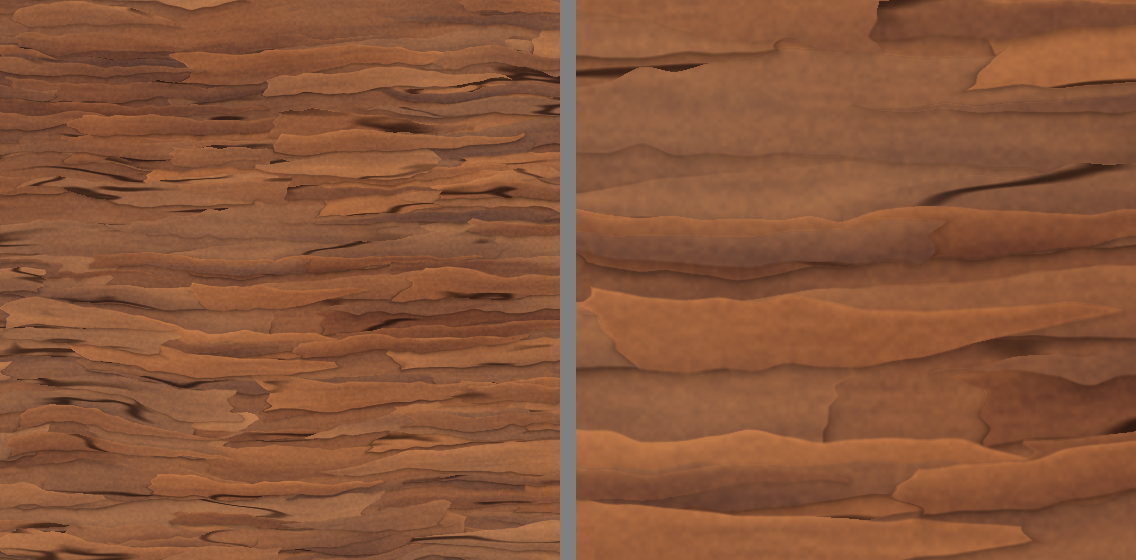
Left: the whole. Right: its middle third, enlarged.
Reproduce this texture procedurally as a Shadertoy shader.

```glsl
// Weathered reddish-brown bark: overlapping horizontal flakes with fibres and cracks.

float hash(vec2 p) {
    vec3 q = fract(p.xyx * 0.1031);
    q += dot(q, q.yzx + 33.33);
    return fract((q.x + q.y) * q.z);
}

float noise(vec2 p) {
    vec2 i = floor(p), f = fract(p);
    f = f * f * (3.0 - 2.0 * f);
    return mix(mix(hash(i), hash(i + vec2(1, 0)), f.x),
               mix(hash(i + vec2(0, 1)), hash(i + vec2(1, 1)), f.x), f.y);
}

float fbm(vec2 p) {
    float sum = 0.0, amp = 0.533;
    for (int i = 0; i < 4; i++) {
        sum += amp * noise(p);
        p = p * 2.03 + vec2(17.3, 9.1);
        amp *= 0.5;
    }
    return sum;
}

// Signed distance to a flake that tapers at one end and breaks off at the other.
float flakeDistance(vec2 p, vec2 halfSize, float seed) {
    float s = p.x / halfSize.x;
    float taper = pow(clamp(0.65 * (1.0 + s), 0.0, 1.0), 0.7);
    float wave = 0.016 * (noise(vec2(p.x * 11.0, seed)) - 0.5)
               + 0.006 * (noise(vec2(p.x * 48.0, seed + 5.0)) - 0.5);
    float ragged = 0.07 * (noise(vec2(p.y * 32.0, seed + 9.0)) - 0.5)
                 + 0.018 * (noise(vec2(p.y * 150.0, seed + 13.0)) - 0.5);
    return max(abs(p.y + wave) - halfSize.y * taper, abs(p.x + ragged) - halfSize.x);
}

void mainImage(out vec4 fragColor, in vec2 fragCoord) {
    vec2 uv = fragCoord / iResolution.y;
    float soft = max(0.0012, 0.8 / iResolution.y);

    // Bend the grain gently
    vec2 grain = uv;
    grain.y += 0.07 * (fbm(uv * vec2(2.2, 3.5) + 4.0) - 0.5)
             + 0.012 * (noise(uv * vec2(9.0, 16.0)) - 0.5);

    float tone = 0.0, warmth = 0.3, shadow = 0.0, rim = 0.0;
    vec2 seed = vec2(3.0);

    // Stack layers of flakes, large to small
    for (int layer = 0; layer < 6; layer++) {
        float k = float(layer);
        vec2 size = vec2(0.62, 0.12) * pow(0.84, k);
        vec2 home = floor(grain / size + k * 7.37);
        for (int n = 0; n < 9; n++) {
            vec2 cell = home + vec2(n % 3 - 1, n / 3 - 1);
            vec2 id = cell + 31.0 * k + 50.0;
            if (hash(id) > 0.66 - 0.06 * k) continue;
            float r1 = hash(id + 11.3), r2 = hash(id + 23.7), r3 = hash(id + 41.9);
            vec2 centre = (cell - k * 7.37 + 0.2 + 0.6 * vec2(r1, r2)) * size;
            vec2 halfSize = size * vec2(0.4 + 0.5 * r2, 0.14 + 0.34 * r3);
            vec2 p = grain - centre;
            if (abs(p.x) > halfSize.x + 0.08 || abs(p.y) > halfSize.y + 0.04) continue;
            if (r1 > 0.5) p.x = -p.x;

            float d = flakeDistance(p, halfSize, r3 * 90.0);
            float cover = smoothstep(soft, -soft, d);
            float below = smoothstep(0.4, -0.8, p.y / halfSize.y);
            float edgeShade = (0.1 + 0.75 * below) * (0.3 + 0.7 * r2);
            shadow = max(shadow, edgeShade * exp(-max(d, 0.0) / 0.0035)) * (1.0 - cover);

            float lit = 0.12 * clamp(p.y / halfSize.y, -1.0, 1.0)
                      + 0.22 * r2 * smoothstep(0.2, 1.0, p.x / halfSize.x);
            tone = mix(tone, 0.62 * (r3 - 0.52) + lit, cover);
            warmth = mix(warmth, 1.5 * r1 - 0.5, cover);
            rim = mix(rim, (1.0 - below) * r1 * exp(min(d, 0.0) / 0.003), cover);
            if (d < 0.0) seed = 60.0 * vec2(r1, r3);
        }
    }

    // Fibres inside each flake, lit from above
    vec2 fibre = grain * vec2(3.0, 27.0) + seed;
    float height = fbm(fibre);
    float slope = height - fbm(fibre + vec2(0.0, 0.11));
    float broad = fbm(uv * vec2(2.5, 6.0) + 21.0) - 0.5;
    tone += 0.42 + 0.75 * (height - 0.5) + 0.8 * slope + 0.65 * broad + 0.4 * rim;
    warmth += 1.6 * (fbm(uv * vec2(5.0, 12.0) + 37.0) - 0.5);

    // Thin cracks that open and close along the grain
    float level = abs(fbm(grain * vec2(2.2, 15.0) + seed * 1.7) - 0.5);
    float opening = smoothstep(0.48, 0.75, noise(grain * vec2(5.0, 19.0) + seed + 8.0));
    float crack = opening * smoothstep(0.035, 0.004, level);

    // Fine leathery surface
    float pebble = 0.6 * noise(uv * vec2(190.0, 230.0)) + 0.4 * noise(uv * 370.0 + 5.0) - 0.5;
    tone += 0.28 * pebble;

    // Blend the bark colours and darken the gaps
    vec3 darkBark = vec3(0.41, 0.26, 0.20), goldBark = vec3(0.68, 0.44, 0.28);
    vec3 color = mix(darkBark, goldBark, clamp(tone, -0.25, 1.2));
    color += clamp(warmth, -0.5, 1.3) * vec3(0.012, -0.016, -0.028);
    color *= 1.0 - 0.62 * max(shadow, crack) * vec3(0.94, 1.0, 1.0);
    fragColor = vec4(color, 1.0);
}
```
